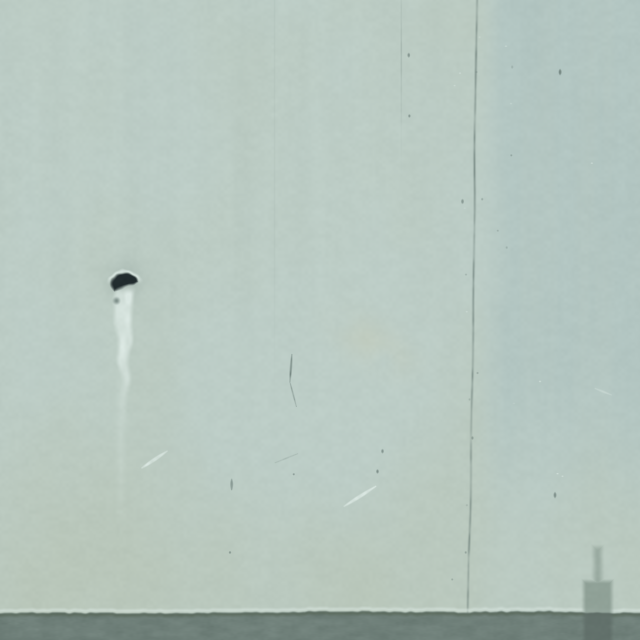
This texture is drawn by a three.js fragment shader. Its source:

```glsl
varying vec2 vUv;

const vec3 WALL = vec3(0.738, 0.803, 0.778);
const vec3 WALL_COOL = vec3(0.695, 0.770, 0.755);
const vec3 WALL_WARM = vec3(0.722, 0.775, 0.722);
const vec3 STAIN = vec3(0.775, 0.785, 0.690);
const vec3 DARK_MARK = vec3(0.42, 0.49, 0.47);
const vec3 LIME = vec3(0.86, 0.91, 0.89);
const vec3 HOLE_DARK = vec3(0.13, 0.17, 0.18);
const vec3 FLOOR = vec3(0.435, 0.500, 0.475);
const vec3 FLOOR_EDGE = vec3(0.34, 0.40, 0.34);
const vec3 SHADOW = vec3(0.52, 0.59, 0.55);
const vec2 HOLE = vec2(0.195, 0.562);
const float FLOOR_TOP = 0.042;
const float POST_X = 0.934;
const float GRAIN = 0.012;
const float STREAK = 0.022;
const int SPECKS = 34;

float hash(vec2 p) {
  return fract(sin(dot(p, vec2(127.1, 311.7))) * 43758.5453);
}

float noise(vec2 p) {
  vec2 i = floor(p), f = fract(p);
  f = f * f * (3.0 - 2.0 * f);
  return mix(mix(hash(i), hash(i + vec2(1.0, 0.0)), f.x),
             mix(hash(i + vec2(0.0, 1.0)), hash(i + 1.0), f.x), f.y);
}

float fbm(vec2 p) {
  float sum = 0.0, amp = 0.5;
  for (int i = 0; i < 4; i++) {
    sum += amp * noise(p);
    p = p * 2.03 + 17.3;
    amp *= 0.5;
  }
  return sum;
}

// 1 inside, 0 outside, blurred by soft
float fill(float d, float soft) {
  return 1.0 - smoothstep(-soft, soft, d);
}

float scratch(vec2 p, vec2 a, vec2 b, float width) {
  vec2 pa = p - a, ba = b - a;
  float t = clamp(dot(pa, ba) / dot(ba, ba), 0.0, 1.0);
  float worn = 0.5 + 0.5 * noise(p * 130.0);
  return fill(length(pa - ba * t) - width * sin(0.4 + 2.4 * t), 0.0016) * worn;
}

vec3 wallColor(vec2 p, float seamX) {
  float cloud = fbm(p * vec2(5.0, 3.0) + 4.0) - 0.47;
  float streak = fbm(vec2(p.x * 34.0, p.y * 1.6)) - 0.47;
  float right = smoothstep(0.0, 0.06, p.x - seamX);
  float low = 1.0 - smoothstep(0.04, 0.42, p.y);
  float left = 1.0 - smoothstep(0.0, 0.3, p.x);
  float warm = 0.8 * low + 0.35 * left + 1.3 * cloud - 0.3 * right;
  float cool = right * smoothstep(0.1, 0.5, p.y) * (0.75 + 1.6 * streak + cloud);
  vec3 c = mix(WALL, WALL_WARM, clamp(warm, 0.0, 1.0));
  c = mix(c, WALL_COOL, clamp(cool, 0.0, 1.0));
  c += STREAK * streak * smoothstep(0.1, 0.8, p.y) * (1.0 + right);
  vec2 q = (p - vec2(0.585, 0.465)) * mat2(0.85, -0.5, 0.5, 0.85);
  float blot = exp(-dot(q * vec2(18.0, 32.0), q * vec2(18.0, 32.0)));
  return mix(c, STAIN, 0.6 * blot * noise(p * 30.0));
}

void main() {
  vec2 p = vUv;
  float seamX = mix(0.731, 0.746, p.y) + 0.003 * (noise(vec2(p.y * 9.0, 2.0)) - 0.5);
  vec3 c = wallColor(p, seamX);

  // seam and faint vertical lines
  float broken = noise(vec2(p.x * 60.0, p.y * 70.0)) * 0.6 + 0.6 * noise(vec2(3.0, p.y * 11.0));
  c = mix(c, DARK_MARK, fill(abs(p.x - seamX) - 0.0012, 0.0025) * (0.15 + 0.75 * broken));
  float highUp = smoothstep(0.7, 0.95, p.y);
  c = mix(c, DARK_MARK, 0.45 * broken * highUp * fill(abs(p.x - 0.627) - 0.0006, 0.002));
  c = mix(c, DARK_MARK, 0.12 * smoothstep(0.3, 0.7, p.y) * fill(abs(p.x - 0.429), 0.003));

  // scattered pits and pale chips, denser near the seam
  for (int i = 0; i < SPECKS; i++) {
    float n = float(i);
    vec4 r = vec4(hash(vec2(n, 1.0)), hash(vec2(n, 2.0)), hash(vec2(n, 3.0)), hash(vec2(n, 4.0)));
    vec2 at = vec2(r.z < 0.55 ? 0.70 + 0.12 * r.x : r.x, 0.07 + 0.9 * r.y);
    vec2 d = (p - at) * mix(vec2(1.0, 1.5), vec2(1.6, 0.8), r.w);
    float spot = fill(length(d) - 0.0012 - 0.0022 * r.w * r.w, 0.002);
    c = mix(c, r.w > 0.3 ? DARK_MARK : LIME, spot * (0.25 + 0.6 * r.z));
  }

  // scratches
  float dark = scratch(p, vec2(0.456, 0.446), vec2(0.453, 0.403), 0.0015);
  dark = max(dark, 0.7 * scratch(p, vec2(0.453, 0.403), vec2(0.463, 0.365), 0.001));
  dark = max(dark, 0.8 * scratch(p, vec2(0.362, 0.251), vec2(0.362, 0.235), 0.002));
  dark = max(dark, 0.3 * scratch(p, vec2(0.43, 0.277), vec2(0.465, 0.291), 0.001));
  float pale = scratch(p, vec2(0.222, 0.269), vec2(0.261, 0.295), 0.0025);
  pale = max(pale, scratch(p, vec2(0.538, 0.209), vec2(0.587, 0.240), 0.0025));
  pale = max(pale, 0.5 * scratch(p, vec2(0.93, 0.393), vec2(0.955, 0.383), 0.0015));
  c = mix(mix(c, DARK_MARK, dark), LIME, pale);

  // lime run below the hole
  vec2 h = p - HOLE;
  float fall = -h.y;
  float wobble = 0.007 * (noise(vec2(fall * 32.0, 5.0)) - 0.5);
  float runWidth = mix(0.014, 0.004, smoothstep(0.02, 0.2, fall));
  float run = fill(abs(h.x - wobble) - runWidth, 0.005) * smoothstep(0.005, 0.025, fall);
  run *= (1.0 - smoothstep(0.10, 0.24, fall)) * (0.55 + 0.6 * noise(p * vec2(120.0, 60.0)));
  float tail = 0.22 * fill(abs(h.x + 0.006) - 0.004, 0.008) * smoothstep(0.1, 0.2, fall);
  tail *= 1.0 - smoothstep(0.25, 0.42, fall);
  c = mix(c, DARK_MARK, 0.22 * exp(-dot(h, h) * 1400.0));
  c = mix(c, LIME, clamp(run + tail, 0.0, 1.0));

  // hole with chipped pale rim
  float ragged = 0.004 * (noise(p * 110.0) - 0.5);
  float bowl = length(h * vec2(1.0, 1.25) + vec2(0.0, 0.006)) - 0.020 + ragged;
  float rim = fill(abs(bowl - 0.004) - 0.002, 0.003) * smoothstep(-0.008, 0.006, h.y);
  c = mix(c, LIME, 0.85 * rim);
  float cap = max(bowl, -h.y - 0.009 + 0.35 * h.x + ragged);
  c = mix(c, HOLE_DARK, fill(cap, 0.003));
  c = mix(c, DARK_MARK, 0.8 * fill(length(h - vec2(-0.013, -0.032)) - 0.004, 0.004));

  // floor strip with pale lip and dark joint
  float top = FLOOR_TOP + 0.004 * (noise(vec2(p.x * 14.0, 7.0)) - 0.5) + 0.002 * noise(vec2(p.x * 120.0, 1.0));
  float below = top - p.y;
  c = mix(c, LIME, 0.55 * fill(abs(below + 0.004) - 0.002, 0.003));
  vec3 ground = FLOOR + 0.07 * (fbm(p * vec2(40.0, 110.0)) - 0.47);
  ground = mix(ground, FLOOR_EDGE, 0.8 * fill(abs(below - 0.003) - 0.002, 0.004));
  c = mix(c, ground, smoothstep(-0.002, 0.002, below));

  // cast shadow of a post
  float px = abs(p.x - POST_X);
  float post = fill(max(px - 0.022, p.y - 0.092), 0.005);
  post = max(post, 0.75 * fill(max(px - 0.006, p.y - 0.145), 0.006));
  vec3 shade = mix(SHADOW, FLOOR * 0.85, smoothstep(-0.002, 0.002, below));
  c = mix(c, shade, 0.8 * post);

  c += GRAIN * (noise(p * 190.0) + noise(p * vec2(70.0, 100.0)) - 1.0);
  gl_FragColor = vec4(c, 1.0);
}
```
